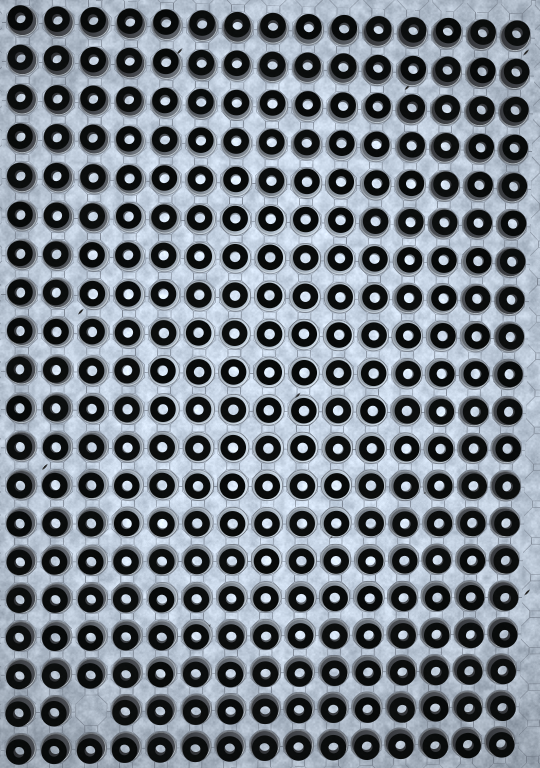
Reproduce this pattern procedurally as a Shadertoy shader.

```glsl
// Backlit sheet of mottled blue-grey film carrying a grid of black washers, one missing.
#define GRID vec2(15.0, 20.0)       // washers across and down
#define PITCH vec2(0.0460, 0.0500)  // mean spacing, in canvas heights
#define GAP_CELL vec2(2.0, 18.0)    // empty place, counted from the top left
#define RING_R 0.0166
#define HOLE_R 0.0069
#define BASE_R 0.0193
#define OCTAGON_R 0.0205
#define LINE_W 0.0005
#define LEAN 0.009                  // parallax of the washer bases toward the middle
#define BOW 0.022                   // lens bulge of the grid
#define JITTER 0.0010
#define MIDDLE vec2(0.350, 0.500)

float hash(vec2 p) {
    vec3 h = fract(p.xyx * vec3(0.1031, 0.1030, 0.0973));
    h += dot(h, h.yzx + 33.33);
    return fract((h.x + h.y) * h.z);
}

float noise(vec2 p) {
    vec2 i = floor(p), f = fract(p);
    f = f * f * (3.0 - 2.0 * f);
    return mix(mix(hash(i), hash(i + vec2(1, 0)), f.x),
               mix(hash(i + vec2(0, 1)), hash(i + vec2(1, 1)), f.x), f.y);
}

float fbm(vec2 p) {
    float sum = 0.0, amp = 0.5;
    for (int i = 0; i < 4; i++) {
        sum += amp * noise(p);
        p = p * 2.1 + 17.3;
        amp *= 0.55;
    }
    return sum;
}

float cover(float d) { return clamp(0.5 - d * iResolution.y, 0.0, 1.0); }
float stroke(float d) { return cover(abs(d) - LINE_W); }

// Skewed grid: cell index to position, y running down
vec2 gridPoint(vec2 cell) {
    vec2 s = cell / (GRID - 1.0);
    vec2 top = mix(vec2(0.0265, 0.0234), vec2(0.6740, 0.0430), s.x);
    vec2 bottom = mix(vec2(0.0240, 0.9790), vec2(0.6535, 0.9700), s.x);
    return mix(top, bottom, s.y) + BOW * s * (1.0 - s);
}

float octagon(vec2 q) {
    q = abs(q);
    return max(max(q.x, q.y), (q.x + q.y) * 0.7071) - OCTAGON_R;
}

void mainImage(out vec4 fragColor, in vec2 fragCoord) {
    vec2 p = fragCoord / iResolution.y;
    p.y = 1.0 - p.y;
    vec2 toMiddle = MIDDLE - p;
    float edge = length(toMiddle / vec2(0.36, 0.52));

    // Invert the grid by fixed-point steps
    vec2 g = (p - gridPoint(vec2(0.0))) / PITCH;
    for (int i = 0; i < 5; i++) g += (p - gridPoint(g)) / PITCH;
    vec2 nearest = round(g);

    // Mottled film with darkened borders
    float mottle = fbm(p * 85.0) - 0.5;
    float grain = noise(p * 420.0) - 0.5;
    float light = 1.0 - 0.17 * smoothstep(0.45, 1.45, edge);
    light *= 1.0 - 0.10 * smoothstep(0.75, 1.05, p.y);
    vec3 film = vec3(0.79, 0.845, 0.91) * light + 0.26 * mottle + 0.05 * grain;
    vec3 color = film;

    // Etched octagons joined by single rows and paired columns
    vec2 q = (g - nearest) * PITCH - toMiddle * LEAN;
    float oct = octagon(q);
    float links = max(stroke(abs(q.x) - 0.0085), stroke(q.y - 0.002));
    float etch = max(stroke(oct) * 0.7, links * step(0.0, oct));
    etch *= 0.45 + 0.5 * noise(p * 45.0);
    color = mix(color, vec3(0.40, 0.43, 0.48), etch);

    // Sparse specks of dust
    vec2 dustCell = floor(p * 24.0);
    vec2 dust = (fract(p * 24.0) - 0.25 - 0.5 * vec2(hash(dustCell), hash(dustCell + 9.0))) / 24.0;
    dust.x += dust.y * 0.8;
    float speck = cover(length(dust * vec2(1.0, 0.5)) - 0.0016);
    color = mix(color, vec3(0.16), speck * step(0.975, hash(dustCell + 41.0)));

    // Nearest washer edges among the neighbouring cells
    float ring = 1.0, hole = 1.0, base = 1.0, seen = 1.0, tone = 0.0;
    vec2 side = vec2(0.0);
    for (int k = 0; k < 9; k++) {
        vec2 cell = nearest + vec2(k % 3 - 1, k / 3 - 1);
        bool outside = any(lessThan(cell, vec2(0.0))) || any(greaterThanEqual(cell, GRID));
        if (outside || cell == GAP_CELL) continue;
        vec2 wobble = vec2(hash(cell + 3.0), hash(cell + 71.0)) - 0.5;
        vec2 center = gridPoint(cell) + JITTER * wobble;
        vec2 lean = (MIDDLE - center) * LEAN;
        float r = length(p - center);
        float b = length(p - center - lean) - BASE_R;
        if (b < base) { base = b; side = p - center - lean; tone = hash(cell); }
        ring = min(ring, r - RING_R);
        hole = min(hole, length(p - center - JITTER * wobble.yx) - HOLE_R);
        seen = min(seen, length(p - center - lean * 0.8) - HOLE_R);
    }

    // Base wall, its thin outline and bright rim
    float shade = smoothstep(0.15, 1.05, edge + 0.25 * (tone - 0.5));
    vec3 wall = mix(vec3(0.70, 0.75, 0.80), vec3(0.25, 0.26, 0.28), shade);
    wall *= 0.88 + 0.24 * smoothstep(-RING_R, RING_R, side.x);
    color = mix(color, wall, cover(base));
    color = mix(color, vec3(0.36, 0.38, 0.41), 0.65 * stroke(base - 0.0006));
    float glint = 0.35 + 0.45 * smoothstep(-0.4, 0.9, dot(normalize(side + 1e-5), vec2(0.6, 0.8)));
    color = mix(color, vec3(0.86, 0.90, 0.93), glint * stroke(base + 0.0008));

    // Black face, then the hole with its inner wall and lit floor
    vec3 face = vec3(0.036, 0.045, 0.045) + 0.02 * (tone - 0.5) + 0.01 * grain;
    color = mix(color, face, cover(ring));
    vec3 lit = mix(wall * 0.8, film + 0.05, cover(seen));
    color = mix(color, lit, cover(hole));

    fragColor = vec4(clamp(color, 0.0, 1.0), 1.0);
}
```
